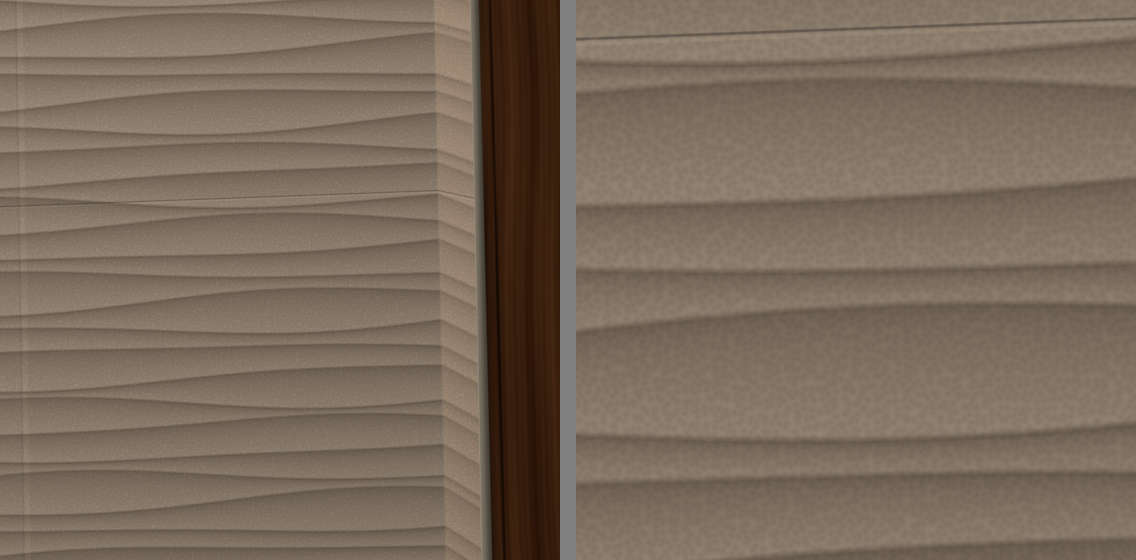
Left: the whole. Right: its middle third, enlarged.
Give the GLSL for this texture, as a WebGL 1 fragment shader.

```glsl
precision highp float;

uniform vec2 u_resolution;

const float PITCH = 0.045;
const float TILT = 0.03;
const vec3 PLASTER_SHADE = vec3(0.405, 0.355, 0.302);
const vec3 PLASTER_LIT = vec3(0.555, 0.498, 0.435);
const vec3 RETURN_TINT = vec3(1.13, 1.10, 1.08);
const vec3 TRIM_GREY = vec3(0.43, 0.40, 0.35);
const vec3 WOOD_DARK = vec3(0.155, 0.070, 0.022);
const vec3 WOOD_LIGHT = vec3(0.270, 0.155, 0.072);

vec2 hash2(vec2 cell) {
  vec2 s = vec2(dot(cell, vec2(127.1, 311.7)), dot(cell, vec2(269.5, 183.3)));
  return fract(sin(s) * 4375.85);
}

// Distance to the closest scattered point
float cellular(vec2 p) {
  vec2 cell = floor(p);
  vec2 f = fract(p);
  float nearest = 2.0;
  for (int j = -1; j <= 1; j++) {
    for (int i = -1; i <= 1; i++) {
      vec2 o = vec2(float(i), float(j));
      nearest = min(nearest, length(o + hash2(cell + o) - f));
    }
  }
  return nearest;
}

float edge(float x, float border, float soft) {
  return smoothstep(border - soft, border + soft, x);
}

float band(float d, float halfWidth, float soft) {
  return 1.0 - edge(abs(d), halfWidth, soft);
}

// Height of one wavy crest; the offsets stay below half a pitch
float crestHeight(float row, float x) {
  float wave = 0.29 * sin(x * 4.4 + row * 2.4)
             + 0.13 * sin(x * 7.6 + row * 4.1 + 1.0);
  return (row + wave) * PITCH + TILT * x;
}

// Light on the relief: dark under each crest, brighter toward the next
float reliefLight(vec2 p, float soft) {
  float above = 2.0;
  float below = -1.0;
  for (int i = -3; i < 26; i++) {
    float crest = crestHeight(float(i), p.x);
    if (crest >= p.y) above = min(above, crest);
    else below = max(below, crest);
  }
  float drop = (above - p.y) / (above - below);
  return pow(drop, 0.55) * smoothstep(0.0, soft, p.y - below);
}

vec3 plaster(vec2 p, float soft) {
  return mix(PLASTER_SHADE, PLASTER_LIT, reliefLight(p, soft));
}

// Thin gap between panels with a faint lit lip below it
vec3 addJoint(vec3 color, float d, float px) {
  color *= 1.0 - 0.28 * band(d, 0.0008, px);
  return color * (1.0 + 0.07 * band(d + 0.003, 0.0012, px));
}

vec3 wood(vec2 p, float px) {
  float bend = 0.006 * sin(p.y * 5.0) + 0.003 * sin(p.y * 11.0 + 2.0);
  float x = p.x + bend + 0.025 * p.y;
  float grain = 0.50 + 0.20 * sin(x * 95.0 + 1.2)
              + 0.12 * sin(x * 233.0 + sin(p.y * 6.0))
              + 0.08 * sin(x * 610.0 + 2.0 * sin(p.y * 9.0));
  float blotch = 0.10 * sin(p.y * 8.0 + p.x * 30.0) + 0.16 * (p.y - 0.5);
  return mix(WOOD_DARK, WOOD_LIGHT, clamp(grain + blotch, 0.0, 1.0));
}

void main() {
  vec2 p = gl_FragCoord.xy / u_resolution;
  float px = 1.0 / min(u_resolution.x, u_resolution.y);
  float soft = max(px, 0.0012);

  // Vertical boundaries lean slightly outward toward the bottom
  float lean = 1.0 - p.y;
  float corner = 0.775 + 0.021 * lean;
  float trimStart = 0.839 + 0.021 * lean;
  float woodStart = 0.855 + 0.024 * lean;
  float groove = 0.875 + 0.026 * lean;
  float leftJoint = 0.028 + 0.015 * lean;

  // Front wall
  vec3 color = plaster(p, 0.0055);
  color = addJoint(color, p.y - 0.631 - 0.037 * p.x, px);
  color *= 1.0 - 0.07 * band(p.x - leftJoint, 0.0012, soft);
  color *= 1.0 + 0.05 * band(p.x - leftJoint - 0.007, 0.005, 0.003);
  color *= 1.08 - 0.09 * lean - 0.06 * p.x;

  // Return wall, its crests falling away from the corner
  float inset = p.x - corner;
  vec2 q = vec2(corner, p.y + inset * mix(0.65, 0.25, p.y));
  vec3 side = mix(plaster(q, 0.007), PLASTER_LIT, 0.35) * RETURN_TINT;
  side = addJoint(side, p.y - 0.660 + 0.22 * inset, px);
  side *= 1.02 - 0.10 * lean;
  color = mix(color, side, edge(p.x, corner, 0.0025));

  // Plaster speckle
  color *= 1.0 + 0.10 * (cellular(p * 230.0) - 0.45);

  // Trim with a bright lip and a shaded far side
  float trimDepth = (p.x - trimStart) / (woodStart - trimStart);
  vec3 trim = TRIM_GREY * mix(1.08, 0.62, smoothstep(0.1, 1.0, trimDepth));
  trim *= 1.0 + 0.28 * band(p.x - trimStart, 0.0015, soft);
  float chip = 0.0008 * sin(p.y * 70.0) * sin(p.y * 23.0) * lean;
  color = mix(color, trim, edge(p.x, trimStart + chip, soft));

  // Wooden frame with a dark groove and shadowed edge
  vec3 frame = wood(p, px);
  frame *= 1.0 - 0.55 * band(p.x - groove, 0.0022, 0.0018);
  frame *= 0.72 + 0.28 * smoothstep(0.0, 0.012, p.x - woodStart);
  color = mix(color, frame, edge(p.x, woodStart, soft));

  gl_FragColor = vec4(color, 1.0);
}
```
